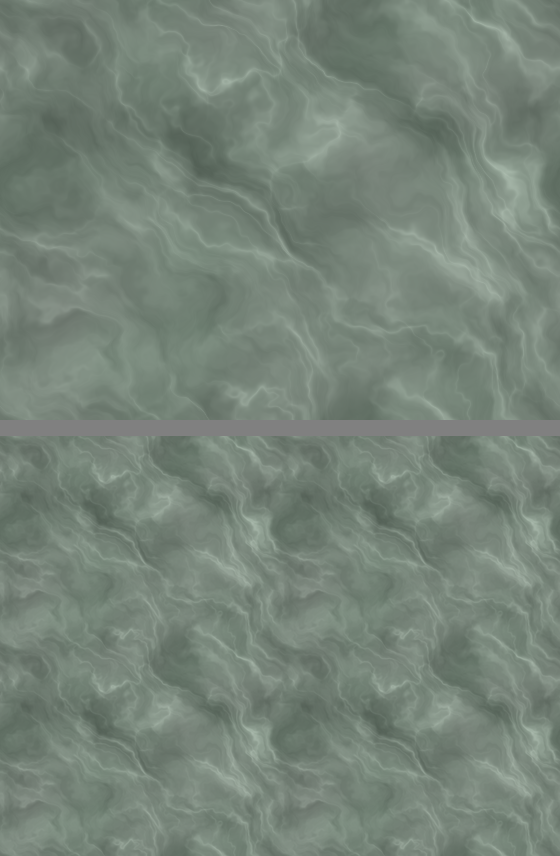
Top: one tile. Bottom: repeated 2 by 2.
Give the GLSL for this texture, as a Shadertoy shader.

```glsl
// Grey-green marble: soft clouds crossed by pale, wispy veins that run down to the right.
// Wrapping gradient noise is warped, sheared by whole-number matrices and folded into
// ridges, so every layer repeats exactly once per canvas and the tile has no seam.

#define STONE_COLOR vec3(0.470, 0.525, 0.480)
#define TONE_COLOR  vec3(0.97, 1.00, 0.97)
#define TINT_COLOR  vec3(0.010, -0.003, 0.006)
#define WARP   0.07    // bending of all layers
#define CLOUD  0.060   // contrast of the round clouds
#define STREAK 0.045   // contrast of the slanted clouds
#define VEIN   0.130   // brightness of the veins
#define FIBRE  0.018   // contrast of the fine steep threads
#define VEIN_MEAN 0.30 // average vein cover, removed to keep the mean tone

// Integer hash: a vector in -1..1 for each lattice cell
vec2 hashGradient(vec2 cell, float seed) {
    uvec3 v = uvec3(cell, seed) * 1664525u + 1013904223u;
    v.x += v.y * v.z; v.y += v.z * v.x; v.z += v.x * v.y;
    v ^= v >> 16u;
    v.x += v.y * v.z; v.y += v.z * v.x;
    return vec2(v.xy >> 8u) / 8388608.0 - 1.0;
}

float corner(vec2 cell, vec2 offset, vec2 f, vec2 period, float seed) {
    return dot(hashGradient(mod(cell + offset, period), seed), f - offset);
}

// Gradient noise that wraps after a whole number of cells
float noise(vec2 p, vec2 period, float seed) {
    vec2 cell = floor(p), f = p - cell;
    vec2 w = f * f * f * (f * (f * 6.0 - 15.0) + 10.0);
    float bottom = mix(corner(cell, vec2(0, 0), f, period, seed),
                       corner(cell, vec2(1, 0), f, period, seed), w.x);
    float top = mix(corner(cell, vec2(0, 1), f, period, seed),
                    corner(cell, vec2(1, 1), f, period, seed), w.x);
    return 2.0 * mix(bottom, top, w.y);
}

// Octaves of wrapping noise; shifted so that their lattices do not line up
float fbm(vec2 uv, vec2 cells, float gain, float seed) {
    float sum = 0.0, amplitude = 1.0;
    for (int i = 0; i < 5; i++) {
        float octave = float(i);
        vec2 shift = vec2(0.37, 0.61) * (octave + seed);
        sum += amplitude * noise(uv * cells + shift, cells, seed * 8.0 + octave);
        amplitude *= gain;
        cells *= 2.0;
    }
    return sum;
}

// Pale ridge on the zero line of the noise: a wide halo around a thin core
float vein(vec2 uv, vec2 cells, float seed) {
    float n = fbm(uv, cells, 0.35, seed);
    float d = sqrt(n * n + 0.0004);
    return 0.55 * exp(-7.0 * d) + 0.45 * exp(-22.0 * d);
}

// Patches in which a set of veins shows
float patches(vec2 uv, vec2 cells, float seed) {
    return smoothstep(-0.5, 0.6, fbm(uv, cells, 0.5, seed));
}

void mainImage(out vec4 fragColor, in vec2 fragCoord) {
    vec2 uv = fragCoord / iResolution.xy;

    // Bent coordinates, and two whole-number shears of them
    vec2 bend = vec2(fbm(uv, vec2(4, 3), 0.5, 1.0), fbm(uv, vec2(4, 3), 0.5, 2.0));
    vec2 p = uv + WARP * bend;
    vec2 slant = vec2(p.x, p.x + p.y);
    vec2 steep = vec2(p.y, 3.0 * p.x + p.y);

    // Clouds
    float cloud = fbm(p, vec2(5, 4), 0.5, 3.0);
    float streak = fbm(slant, vec2(2, 5), 0.5, 4.0);

    // Veins: long slanted ones, finer ones, puffy arcs and steep threads
    float wide = patches(p, vec2(3, 2), 5.0);
    float local = patches(slant, vec2(3, 4), 6.0);
    float veins = vein(slant, vec2(2, 4), 7.0) * wide
                + vein(slant, vec2(3, 7), 8.0) * local * 0.7
                + vein(p, vec2(5, 4), 9.0) * local * 0.8
                + vein(steep, vec2(3, 3), 10.0) * wide * 0.5;

    // Fine threads and grain
    float fibre = fbm(steep, vec2(6, 8), 0.6, 11.0);

    float tone = CLOUD * cloud + STREAK * streak + FIBRE * fibre
               + VEIN * (veins - VEIN_MEAN);
    float tint = fbm(uv, vec2(3, 3), 0.5, 12.0);
    fragColor = vec4(STONE_COLOR + TONE_COLOR * tone + TINT_COLOR * tint, 1.0);
}
```
